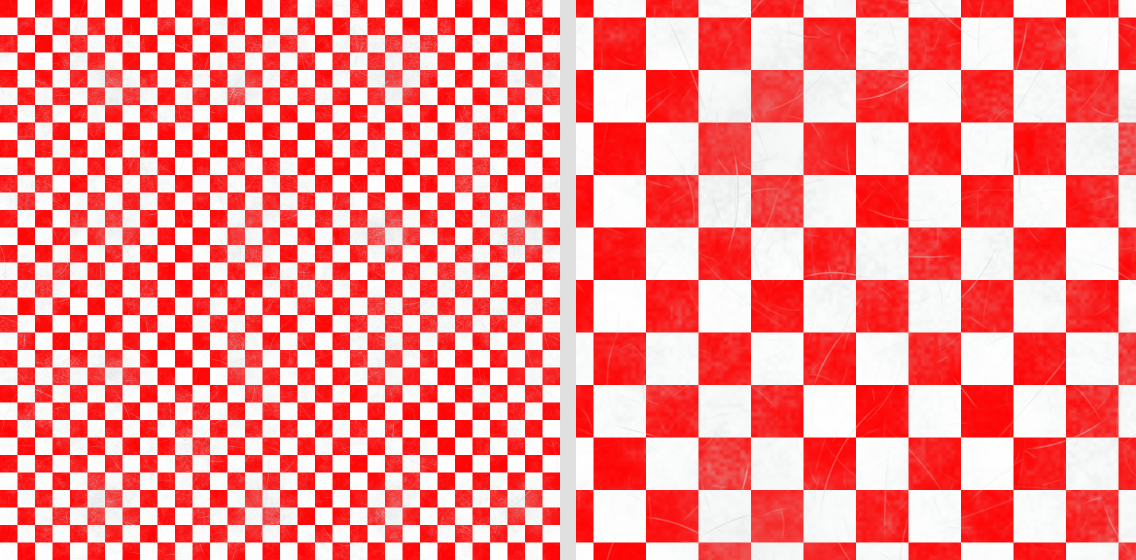
Left: the whole. Right: its middle third, enlarged.
A Shadertoy shader for this pattern:

```glsl
// Worn red and white checkerboard, 32 by 32 squares, seamless on all sides.
// A grey film of wrapped noise, soft faded patches and curved hairline
// scratches is laid over the flat checks.

#define CHECKS 32.0
#define WEAR_TILES 4.0
#define RED vec3(1.0, 0.0, 0.0)
#define WHITE vec3(1.0, 1.0, 1.0)
#define FILM vec3(0.83, 0.85, 0.85)
#define FILM_MIN 0.035
#define FILM_RANGE 0.22
#define PATCH_CENTER vec2(0.80, 0.37)
#define PATCH_RADIUS 0.17
#define PATCH_STRENGTH 0.20
#define SCRATCH_HALF_WIDTH 0.0005
#define SCRATCH_STRENGTH 0.42

const float PI = 3.14159;

float hash(vec2 p) {
    return fract(sin(dot(p, vec2(127.1, 311.7))) * 43758.5453);
}

// Value noise on the unit square, wrapping after n lattice cells
float noise(vec2 uv, float n) {
    vec2 g = uv * n;
    vec2 i = floor(g);
    vec2 f = fract(g);
    f = f * f * (3.0 - 2.0 * f);
    vec2 a = mod(i, n);
    vec2 b = mod(i + 1.0, n);
    return mix(mix(hash(a), hash(vec2(b.x, a.y)), f.x),
               mix(hash(vec2(a.x, b.y)), hash(b), f.x), f.y);
}

// Wrapped cloud of five octaves, from blotches to speckle
float cloud(vec2 uv) {
    float sum = 0.0;
    float weight = 0.30;
    float n = 12.0;
    for (int i = 0; i < 5; i++) {
        sum += weight * noise(uv, n);
        weight *= 0.82;
        n *= 2.0;
    }
    return sum / 1.05;
}

// One curved hairline per grid cell, n cells across, wrapping
float scratches(vec2 uv, float n, float seed, float pixel) {
    vec2 g = uv * n;
    vec2 cell = floor(g);
    float result = 0.0;
    for (int y = -1; y <= 1; y++) {
        for (int x = -1; x <= 1; x++) {
            vec2 c = cell + vec2(x, y);
            vec2 key = mod(c, n) + seed;
            vec2 start = c + vec2(hash(key), hash(key + 17.3));
            float angle = PI * hash(key + 31.7);
            float bend = 0.7 * (hash(key + 47.9) - 0.5);
            float reach = mix(0.3, 0.9, hash(key + 59.1));
            float strength = pow(hash(key + 71.3), 2.0);

            vec2 dir = vec2(cos(angle), sin(angle));
            vec2 d = g - start;
            float along = dot(d, dir);
            float across = dot(d, vec2(-dir.y, dir.x)) - bend * along * along;
            float slope = 2.0 * bend * along;
            float gap = abs(across) / (n * sqrt(1.0 + slope * slope));
            float line = clamp((SCRATCH_HALF_WIDTH - gap) / pixel + 0.5, 0.0, 1.0);
            float taper = 1.0 - smoothstep(0.4 * reach, reach, abs(along));
            result = max(result, line * taper * strength);
        }
    }
    return result;
}

// Soft faded spot, once per wear tile
float fadedPatch(vec2 uv) {
    vec2 d = fract(uv * WEAR_TILES - PATCH_CENTER + 0.5) - 0.5;
    return exp(-dot(d, d) / (PATCH_RADIUS * PATCH_RADIUS));
}

void mainImage(out vec4 fragColor, in vec2 fragCoord) {
    vec2 uv = fragCoord / iResolution.xy;
    float pixel = 1.0 / min(iResolution.x, iResolution.y);

    // Checks: product of two smoothed square waves
    vec2 g = uv * CHECKS;
    vec2 wave = clamp(2.0 * sin(PI * g) / (PI * CHECKS * pixel), -1.0, 1.0);
    float redness = 0.5 - 0.5 * wave.x * wave.y;
    vec3 color = mix(WHITE, RED, redness);

    // Film: blotches and grain, a little different on each square
    float blotch = cloud(uv);
    float grain = noise(uv, 400.0);
    float perCheck = mix(0.7, 1.3, hash(mod(floor(g), CHECKS) + 5.0));
    float film = FILM_MIN + FILM_RANGE * smoothstep(0.3, 0.8, blotch);
    film *= perCheck * mix(0.5, 1.5, grain);
    film += PATCH_STRENGTH * fadedPatch(uv) * mix(0.4, 1.6, blotch);

    // Scratches: long arcs, short arcs and fine fibres
    float marks = scratches(uv, 16.0, 3.0, pixel);
    marks = max(marks, 0.8 * scratches(uv, 29.0, 101.0, pixel));
    marks = max(marks, 0.4 * scratches(uv, 72.0, 211.0, pixel));
    film += SCRATCH_STRENGTH * marks * mix(0.6, 1.4, blotch);

    fragColor = vec4(mix(color, FILM, clamp(film, 0.0, 1.0)), 1.0);
}
```
